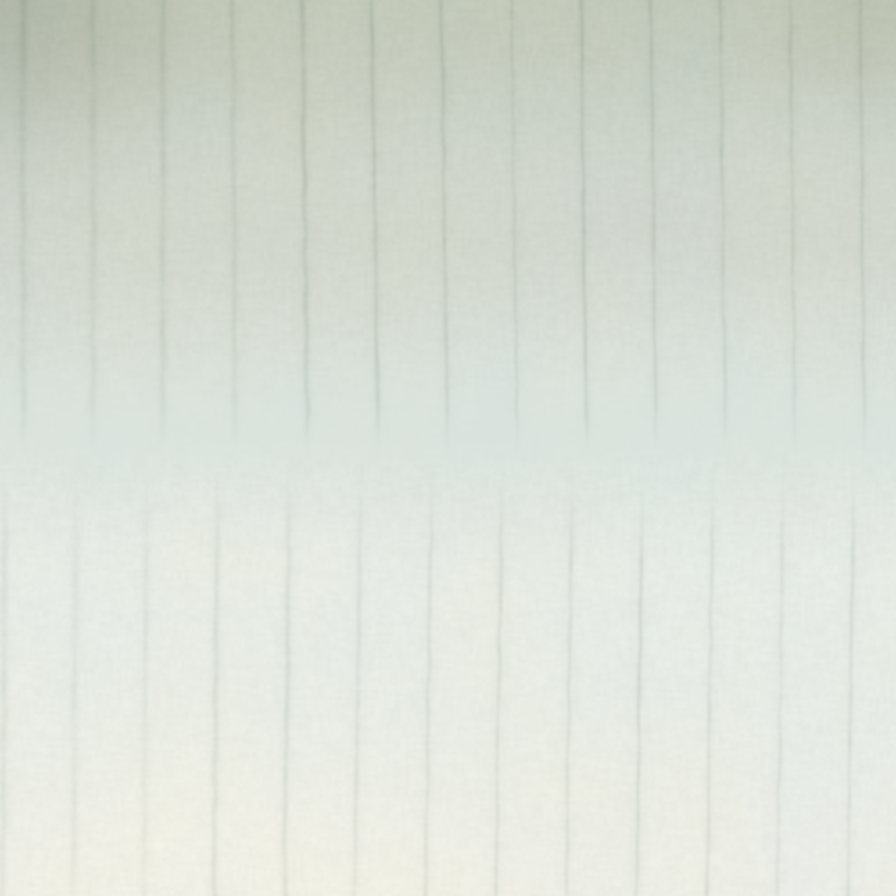
Give the GLSL for this texture, as a Shadertoy shader.

```glsl
// Pale painted boards: two rows of faint vertical grooves on a soft grey-green gradient.

float hash(vec2 p) {
    vec3 q = fract(vec3(p.xyx) * 0.1031);
    q += dot(q, q.yzx + 33.33);
    return fract((q.x + q.y) * q.z);
}

float noise(vec2 p) {
    vec2 i = floor(p), f = fract(p);
    f = f * f * (3.0 - 2.0 * f);
    return mix(mix(hash(i), hash(i + vec2(1, 0)), f.x),
               mix(hash(i + vec2(0, 1)), hash(i + vec2(1, 1)), f.x), f.y);
}

float fbm(vec2 p) {
    float sum = 0.0, amp = 0.5;
    for (int i = 0; i < 4; i++) {
        sum += amp * noise(p);
        p = p * 2.03 + 17.0;
        amp *= 0.5;
    }
    return sum;
}

// Darkness of the nearest groove; the rows are offset and lean opposite ways
float grooves(vec2 uv) {
    bool upper = uv.y > 0.49;
    float pitch = upper ? 0.0778 : 0.0786;
    float start = upper ? 0.026 : 0.003;
    float lean = upper
        ? 0.017 * (1.0 - uv.y) * smoothstep(0.15, 0.4, uv.x) * (1.0 - 0.4 * uv.x)
        : 0.006 * uv.y + 0.012 * uv.y * smoothstep(0.1, 0.5, uv.x) * (1.0 - 0.4 * uv.x);
    float x = uv.x - start - lean;
    float id = floor(x / pitch + 0.5);
    float seed = id + (upper ? 40.0 : 90.0);
    float wobble = 0.0022 * (noise(vec2(seed * 7.3, uv.y * 35.0)) - 0.5);
    float d = abs(x - id * pitch + wobble);

    // Soft core inside a wider shadow, blurrier toward the left
    float width = mix(0.0042, 0.0026, smoothstep(0.0, 0.6, uv.x));
    float core = exp(-d * d / (width * width));
    float halo = exp(-d * d / 0.00008);
    float strength = mix(0.65, 1.1, hash(vec2(seed, 3.0))) * mix(0.7, 1.0, smoothstep(0.0, 0.35, uv.x));
    strength *= 0.65 + 0.45 * noise(vec2(seed * 5.1, uv.y * 30.0))
                     + 0.25 * noise(vec2(seed * 9.7, uv.y * 140.0));
    float seamFade = upper ? smoothstep(0.485, 0.56, uv.y)
                           : 1.0 - smoothstep(0.36, 0.495, uv.y);
    return (0.042 * core + 0.010 * halo) * strength * seamFade;
}

void mainImage(out vec4 fragColor, in vec2 fragCoord) {
    vec2 uv = fragCoord / iResolution.xy;

    // Vertical gradient with cloudy edges
    float cloud = fbm(uv * vec2(4.0, 5.0) + 3.0) - 0.47;
    float h = uv.y + 0.06 * cloud;
    vec3 color = mix(vec3(0.924, 0.930, 0.897), vec3(0.904, 0.923, 0.895), smoothstep(0.0, 0.25, h));
    color = mix(color, vec3(0.858, 0.890, 0.862), smoothstep(0.34, 0.53, h));
    color = mix(color, vec3(0.818, 0.841, 0.801), smoothstep(0.53, 0.76, h));
    color = mix(color, vec3(0.760, 0.790, 0.728), smoothstep(0.77, 1.02, h));

    // Cream glow low on the left, shaded upper corners
    float cream = 1.0 - smoothstep(0.05, 0.5, length((uv - vec2(0.22, 0.0)) * vec2(0.9, 1.5)));
    color += vec3(0.017, 0.009, 0.003) * cream;
    color -= 0.065 * (1.0 - smoothstep(0.0, 0.3, length(uv - vec2(0.0, 1.0))));
    color -= 0.03 * (1.0 - smoothstep(0.0, 0.2, length(uv - 1.0)));

    // Warm and cool stains
    float stain = fbm(uv * vec2(9.0, 8.0) + 31.0) - 0.47;
    color += vec3(0.022, 0.006, -0.018) * stain;

    // Mottle over a woven grain, smoother in the band above the seam
    float mottle = noise(uv * 250.0) + 0.5 * noise(uv * 120.0 + 50.0) - 0.75;
    float weave = noise(uv * vec2(240.0, 70.0) + 9.0) + noise(uv * vec2(70.0, 240.0) + 70.0) - 1.0;
    float calm = smoothstep(0.475, 0.5, uv.y) * (1.0 - smoothstep(0.52, 0.62, uv.y));
    color += (0.010 * mottle + 0.010 * weave) * (1.0 - 0.7 * calm);

    color -= grooves(uv) * vec3(1.1, 0.95, 1.0);
    fragColor = vec4(clamp(color, 0.0, 1.0), 1.0);
}
```
